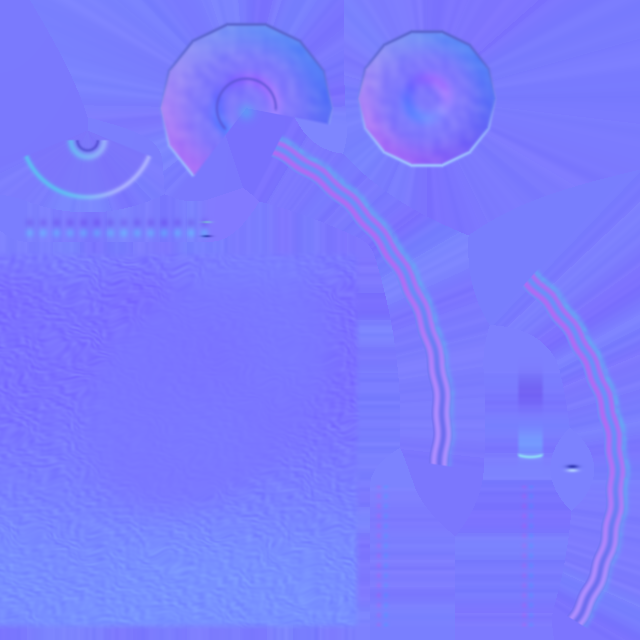
Write a three.js fragment shader that draws this texture map.

```glsl
// A tangent-space normal map atlas: a plaster panel, two dished discs, a bowl,
// two grooved ribbons and small trims. The space between the islands is padded
// with streaks, each coloured by the nearest point on the closest island.
varying vec2 vUv;

// Circles as centre and radius; spans as middle angle and half width
const vec3 DISC_A = vec3(.385, .831, .134), DISC_B = vec3(.667, .846, .107);
const vec3 BOWL = vec3(.137, .796, .105);
const vec3 RIBBON_A = vec3(.212, .342, .479), RIBBON_B = vec3(.542, .253, .421);
const vec2 SPAN_A = vec2(1.93, 2.12), FULL = vec2(0., 4.), BOWL_SPAN = vec2(-1.57, 1.18);
const vec2 BEND_A = vec2(.477, .62), BEND_B = vec2(.135, .694);

float hash(vec2 p) {
  p = fract(p * vec2(.1031, .1137));
  p += dot(p, p.yx + 33.33);
  return fract((p.x + p.y) * p.x * 17.);
}

float noise(vec2 p) {
  vec2 i = floor(p), f = fract(p);
  f = f * f * (3. - 2. * f);
  return mix(mix(hash(i), hash(i + vec2(1, 0)), f.x),
             mix(hash(i + vec2(0, 1)), hash(i + vec2(1, 1)), f.x), f.y);
}

float bell(float x, float w) { x /= w; return exp(-x * x); }

// 1 below the limit, 0 above it
float under(float x, float limit, float soft) {
  return 1. - smoothstep(limit - soft, limit + soft, x);
}

// Signed angle of d measured from the direction mid
float turn(vec2 d, float mid) {
  vec2 u = vec2(cos(mid), sin(mid));
  return atan(u.x * d.y - u.y * d.x, dot(d, u));
}

void claim(vec2 p, vec2 q, inout vec2 nearest) {
  if (distance(p, q) < distance(p, nearest)) nearest = q;
}

void claimArc(vec2 p, vec3 c, vec2 s, inout vec2 nearest) {
  float a = s.x + clamp(turn(p - c.xy, s.x), -s.y, s.y);
  claim(p, c.xy + c.z * vec2(cos(a), sin(a)), nearest);
}

// Streaked padding between the islands
vec3 padding(vec2 p) {
  vec2 q = clamp(p, vec2(0., .02), vec2(.56, .6));
  claimArc(p, DISC_A, SPAN_A, q);
  claimArc(p, DISC_B, FULL, q);
  claimArc(p, BOWL, BOWL_SPAN, q);
  claimArc(p, RIBBON_A, BEND_A, q);
  claimArc(p, RIBBON_B, BEND_B, q);
  claim(p, vec2(clamp(p.x, .04, .33), .645), q);
  claim(p, vec2(.597, clamp(p.y, .02, .242)), q);
  claim(p, vec2(.826, clamp(p.y, .02, .42)), q);
  claim(p, vec2(.894, .268), q);
  vec3 col = vec3(.482, .482 + .03 * p.y * under(p.x, .25, .25), .995);
  col += (noise(q * 27.) - .5) * vec3(-.015, .075, 0.);
  col += (noise(q * 170.) - .5) * vec3(.035, .035, .01);
  return col + (hash(floor(q * 24.)) - .5) * vec3(.02, .035, 0.);
}

// Plaster panel: violet above, sky blue below, a smooth worn oval inside
vec3 panel(vec2 p) {
  vec3 col = mix(vec3(.47, .56, 1.), vec3(.48, .44, 1.), smoothstep(.06, .43, p.y));
  vec2 o = p - vec2(.33, .4);
  o = vec2(o.x + o.y, o.y - o.x) * .707;
  float oval = under(length(o / vec2(.25, .17)), .92, .18);
  col = mix(col, vec3(.478, .465, 1.), oval * .75);
  col.g += .035 * smoothstep(.53, .6, p.y) + .03 * (noise(p * 9.) - .5);
  vec2 g = p * vec2(120., 190.) + 3. * noise(p * 30.);
  float relief = noise(g) - noise(g + .6);
  return col + relief * vec3(.035, .06, 0.) * (1. - .75 * oval);
}

// Dished disc with a faceted rim around a hub
vec3 disc(vec3 col, vec2 p, vec3 c, vec2 s, float hub) {
  vec2 d = p - c.xy;
  float a = atan(d.y, d.x), len = length(d);
  float rim = c.z * .976 / cos(mod(a, .4488) - .2244);
  float sector = under(abs(turn(d, s.x)), s.y, .03);
  float slope = smoothstep(.5, .98, len / c.z) - .75 * bell(len - hub, .012);
  vec3 face = vec3(.5, .475, .99) + slope * vec3(-.17 * cos(a - .4), .1 * sin(a - .4), -.02);
  face.rg += .04 * (noise(p * 75.) - noise(p * 75. + .6));
  col = mix(col, face, sector * under(len, rim, .002));
  vec3 edge = mix(vec3(.62, .76, 1.), vec3(.36, .4, .82), smoothstep(-.6, .6, sin(a)));
  return mix(col, edge, sector * bell(len - rim, .003) * (.3 + .6 * abs(sin(a))));
}

// Curved ribbon with parallel grooves and a cyan outer fringe
vec3 ribbon(vec3 col, vec2 p, vec3 c, vec2 s) {
  float t = turn(p - c.xy, s.x);
  float across = (length(p - c.xy) - c.z - .0015 * sin(t * 45.)) / .0155;
  float ends = under(abs(t), s.y, .004), low = smoothstep(.2, -.9, t / s.y);
  vec3 tilt = mix(vec3(.13, -.07, -.01), vec3(.12, .06, .03), low);
  vec3 body = vec3(.55, .49, .97) + tilt * cos((across + .5) * 5.7);
  col = mix(col, body, ends * under(abs(across), .97, .12));
  float fringe = bell(across - 1.05, .33) * (.5 + .5 * noise(p * 140.));
  return mix(col, vec3(.4, .65, .96), ends * fringe * (.9 - .4 * low));
}

void main() {
  vec2 p = vUv;
  float inside = under(p.x, .558, .008) * under(abs(p.y - .312), .29, .008);
  vec3 col = mix(padding(p), panel(p), inside);

  // Discs, the first with an open sector and a cupped centre
  col = disc(col, p, DISC_A, SPAN_A, .046);
  col = disc(col, p, DISC_B, FULL, .031);
  vec2 d = p - DISC_A.xy;
  float cup = under(abs(turn(d, SPAN_A.x)), 2., .1) * bell(length(d) - .046, .003);
  col = mix(col, vec3(.36, .34, .84), .65 * cup);
  col += vec3(-.08, .13, -.02) * bell(length(d + vec2(0., .006)), .013);

  // Bowl: lit arc below, small cupped half ring above
  d = p - BOWL.xy;
  float arc = under(abs(turn(d, BOWL_SPAN.x)), BOWL_SPAN.y, .03);
  col = mix(col, vec3(.485, .45, .98), .7 * arc * under(length(d), .102, .003));
  vec3 lit = mix(vec3(.36, .75, .95), vec3(.68, .7, 1.), smoothstep(-.05, .06, d.x));
  col = mix(col, lit, .85 * arc * bell(length(d) - .104, .0045));
  d.y += .015;
  float below = under(d.y, 0., .002);
  col = mix(col, lit, .8 * below * bell(length(d) - .026, .006));
  col -= .12 * below * bell(length(d) - .016, .003);

  col = ribbon(col, p, RIBBON_A, BEND_A);
  col = ribbon(col, p, RIBBON_B, BEND_B);

  // Beaded trims: one lying, two standing
  float bead = bell(fract((p.x - .036) / .021) - .5, .32) * under(abs(p.x - .183), .147, .003);
  col -= bead * vec3(.03, .08, .03) * bell(p.y - .652, .007);
  col += bead * vec3(-.05, .12, 0.) * bell(p.y - .636, .007);
  float cap = bell(p.x - .323, .008);
  col += cap * .25 * (vec3(0., 1., -.4) * bell(p.y - .653, .002) - bell(p.y - .631, .002));
  float x = p.x - (p.x < .7 ? .597 : .824);
  float stitch = bell(fract(p.y / .0155) - .5, .3) * under(abs(p.y - .131), .111, .003);
  col += stitch * vec3(.07, -.04, -.02) * (bell(x + .005, .004) - bell(x - .006, .004));

  // Soft post with a bright foot, and a tiny stud
  d = p - vec2(.829, .286);
  float post = under(abs(d.x), .019, .004);
  col -= post * vec3(.03, .09, .04) * bell(d.y - .104, .025);
  col += post * vec3(-.02, .13, 0.) * bell(d.y - .02, .02);
  col = mix(col, vec3(.55, .82, .97), post * bell(d.y - 8. * d.x * d.x, .003));
  d = p - vec2(.8945, .268);
  col += .28 * bell(d.x, .009) * (vec3(.7, 1., 0.) * bell(d.y + .003, .003) - bell(d.y - .003, .003));

  gl_FragColor = vec4(clamp(col, 0., 1.), 1.);
}
```
